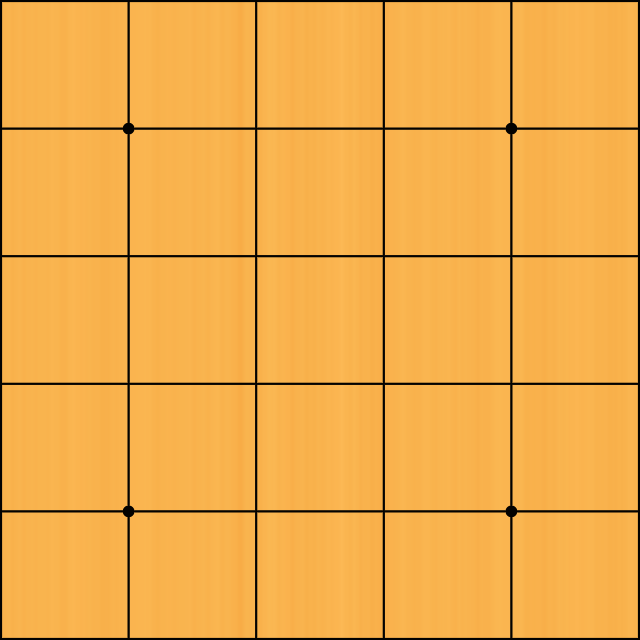
This pattern is drawn by a three.js fragment shader. Its source:

```glsl
// Wooden game board: five by five ruled cells, four star points, vertical grain.
varying vec2 vUv;

const float CELLS = 5.0;
const float MARGIN = 0.0016;       // canvas edge to centre of outer line
const float LINE_WIDTH = 0.0035;
const float DOT_RADIUS = 0.0092;
const vec3 WOOD = vec3(0.977, 0.703, 0.305);
const vec3 INK = vec3(0.012, 0.008, 0.0);

float hash(float n) {
  return fract(sin(n * 127.1 + 11.7) * 4375.85);
}

// One-dimensional gradient noise, about -0.5 to 0.5
float gradientNoise(float x) {
  float i = floor(x);
  float f = x - i;
  float a = (hash(i) * 2.0 - 1.0) * f;
  float b = (hash(i + 1.0) * 2.0 - 1.0) * (f - 1.0);
  return mix(a, b, f * f * f * (f * (f * 6.0 - 15.0) + 10.0));
}

// Coverage of a shape from its signed distance
float coverage(float dist, float pixel) {
  return 1.0 - smoothstep(-0.6 * pixel, 0.6 * pixel, dist);
}

// Straight vertical fibres: broad bands plus fine streaks, denser mid-board
vec3 woodGrain(float x) {
  float density = mix(0.55, 1.0, exp(-pow((x - 0.52) / 0.13, 2.0)));
  float bands = gradientNoise(x * 19.0 + 3.4);
  float streaks = gradientNoise(x * 62.0 + 41.3);
  float fibres = gradientNoise(x * 135.0 + 87.6);
  float light = bands * 0.8 + (streaks + fibres * 0.6) * density;
  float red = gradientNoise(x * 27.0 + 15.2) * density;
  vec3 tone = vec3(0.012, 0.042, 0.046) * clamp(light, -0.6, 0.8);
  return WOOD + tone + vec3(0.012, -0.025, -0.012) * max(red, 0.0);
}

// Distance to the nearest ruled line, in canvas units
float gridDistance(vec2 grid, float spacing) {
  vec2 d = abs(grid - floor(grid + 0.5)) * spacing;
  return min(d.x, d.y) - 0.5 * LINE_WIDTH;
}

// Star points one cell in from each corner, folded into one quadrant
float starDistance(vec2 grid, float spacing) {
  vec2 folded = abs(grid - 0.5 * CELLS) - (0.5 * CELLS - 1.0);
  return length(folded) * spacing - DOT_RADIUS;
}

void main() {
  float spacing = (1.0 - 2.0 * MARGIN) / CELLS;
  vec2 grid = (vUv - MARGIN) / spacing;
  float pixel = max(fwidth(vUv.x), fwidth(vUv.y));

  float dist = min(gridDistance(grid, spacing), starDistance(grid, spacing));
  vec3 color = mix(woodGrain(vUv.x), INK, coverage(dist, pixel));
  gl_FragColor = vec4(color, 1.0);
}
```
